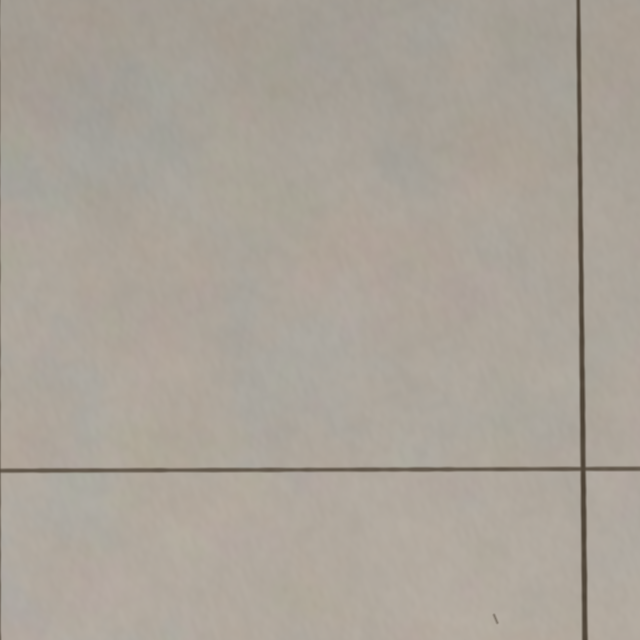
Write a WebGL 1 fragment shader that draws this texture.

```glsl
precision highp float;
uniform vec2 u_resolution;

const vec3 TILE_NEAR = vec3(0.697, 0.665, 0.624);
const vec3 TILE_MID = vec3(0.676, 0.647, 0.606);
const vec3 TILE_FAR = vec3(0.640, 0.617, 0.580);
const vec3 GROUT_DARK = vec3(0.31, 0.27, 0.22);
const vec3 GROUT_PALE = vec3(0.385, 0.345, 0.295);
const vec3 COOL_TINT = vec3(-0.014, 0.000, 0.010);
const vec3 WARM_TINT = vec3(0.008, -0.004, -0.010);
const vec3 GREEN_TINT = vec3(-0.006, 0.007, -0.010);
const vec3 PINK_TINT = vec3(0.004, -0.007, 0.004);

const float TILE_WIDTH_NEAR = 0.9172;
const float TILE_TAPER = 0.0104;     // tile width lost toward the top
const float TILE_HEIGHT = 0.912;
const float LEFT_JOINT = -0.0032;
const float ROW_JOINT = 0.2645;
const float ROW_SLOPE = 0.003;
const float HALF_JOINT_NEAR = 0.0042;
const float HALF_JOINT_FAR = 0.0029;
const float HALF_JOINT_ROW = 0.0031;
const float JOINT_SOFTNESS = 0.0026;
const float CLOUD_CONTRAST = 0.034;
const float GRAIN_CONTRAST = 0.024;
const float TILE_VARIATION = 0.004;
const vec2 FLECK_TOP = vec2(0.772, 0.039);
const vec2 FLECK_BOTTOM = vec2(0.777, 0.027);
const float FLECK_RADIUS = 0.0015;

float hash(vec2 p) {
  vec3 q = fract(vec3(p.xyx) * 0.1031);
  q += dot(q, q.yzx + 33.33);
  return fract((q.x + q.y) * q.z);
}

float noise(vec2 p) {
  vec2 cell = floor(p);
  vec2 f = fract(p);
  f = f * f * (3.0 - 2.0 * f);
  float low = mix(hash(cell), hash(cell + vec2(1.0, 0.0)), f.x);
  float high = mix(hash(cell + vec2(0.0, 1.0)), hash(cell + 1.0), f.x);
  return mix(low, high, f.y);
}

// Layered noise centred on zero
float fbm(vec2 p) {
  float sum = 0.0;
  float amplitude = 0.5;
  for (int i = 0; i < 5; i++) {
    sum += amplitude * (noise(p) - 0.5);
    p = mat2(1.6, 1.2, -1.2, 1.6) * p + 17.3;
    amplitude *= 0.55;
  }
  return sum;
}

float segmentDistance(vec2 p, vec2 a, vec2 b) {
  vec2 ab = b - a;
  return length(p - a - ab * clamp(dot(p - a, ab) / dot(ab, ab), 0.0, 1.0));
}

float coverage(float dist, float softness) {
  return 1.0 - smoothstep(-softness, softness, dist);
}

// Mottled surface with its own offset in every tile
vec3 tileColor(vec2 p, vec2 tile) {
  vec2 q = p + 40.0 + 7.0 * vec2(hash(tile + 50.0), hash(tile + 80.0));
  vec3 color = mix(TILE_NEAR, TILE_MID, smoothstep(0.0, 0.6, p.y));
  color = mix(color, TILE_FAR, smoothstep(0.5, 1.05, p.y));
  color -= 0.012 * (1.0 - smoothstep(0.0, 0.5, distance(p, vec2(0.0, 1.0))));

  float hue = fbm(q * 8.0);
  color += WARM_TINT * smoothstep(0.0, 0.3, hue);
  color += COOL_TINT * smoothstep(0.0, 0.3, -hue) * mix(1.3, 0.6, p.x);
  color += GREEN_TINT * smoothstep(0.05, 0.3, fbm(q * 11.0 + 31.0)) * (1.0 - 0.6 * p.x);
  color += PINK_TINT * smoothstep(0.05, 0.3, fbm(q * 12.0 + 67.0));
  color += CLOUD_CONTRAST * fbm(q * 11.0 + 11.0);

  // Fine grain drawn out along a slight diagonal
  vec2 fiber = vec2(q.x + 0.35 * q.y, q.y - 0.35 * q.x) * vec2(130.0, 75.0);
  color += GRAIN_CONTRAST * (0.65 * (noise(fiber) - 0.5) + 0.35 * (noise(fiber * 0.45) - 0.5));
  return color + TILE_VARIATION * (hash(tile + 20.0) - 0.5);
}

void main() {
  vec2 p = gl_FragCoord.xy / u_resolution;
  float softness = max(JOINT_SOFTNESS, 0.75 / min(u_resolution.x, u_resolution.y));

  // Slightly tapered tile grid
  vec2 pitch = vec2(TILE_WIDTH_NEAR - TILE_TAPER * p.y, TILE_HEIGHT);
  vec2 grid = vec2(p.x - LEFT_JOINT, p.y - ROW_JOINT - ROW_SLOPE * p.x) / pitch;
  vec2 jointDistance = abs(fract(grid + 0.5) - 0.5) * pitch;
  vec3 color = tileColor(p, floor(grid));

  // Joints with uneven edges and worn grout
  float wobble = 0.0008 * (noise(p * 60.0) - 0.5);
  float halfColumn = mix(HALF_JOINT_NEAR, HALF_JOINT_FAR, p.y);
  vec2 edge = jointDistance - vec2(halfColumn, HALF_JOINT_ROW) + wobble;
  float wear = 0.03 * (noise(p * 90.0 + 5.0) - 0.5);
  color = mix(color, GROUT_PALE + wear, coverage(edge.y, softness));
  color = mix(color, GROUT_DARK + wear, coverage(edge.x, softness));

  // Small dark fleck
  float fleck = segmentDistance(p, FLECK_TOP, FLECK_BOTTOM) - FLECK_RADIUS;
  color = mix(color, GROUT_PALE, 0.75 * coverage(fleck, softness));

  gl_FragColor = vec4(color, 1.0);
}
```
